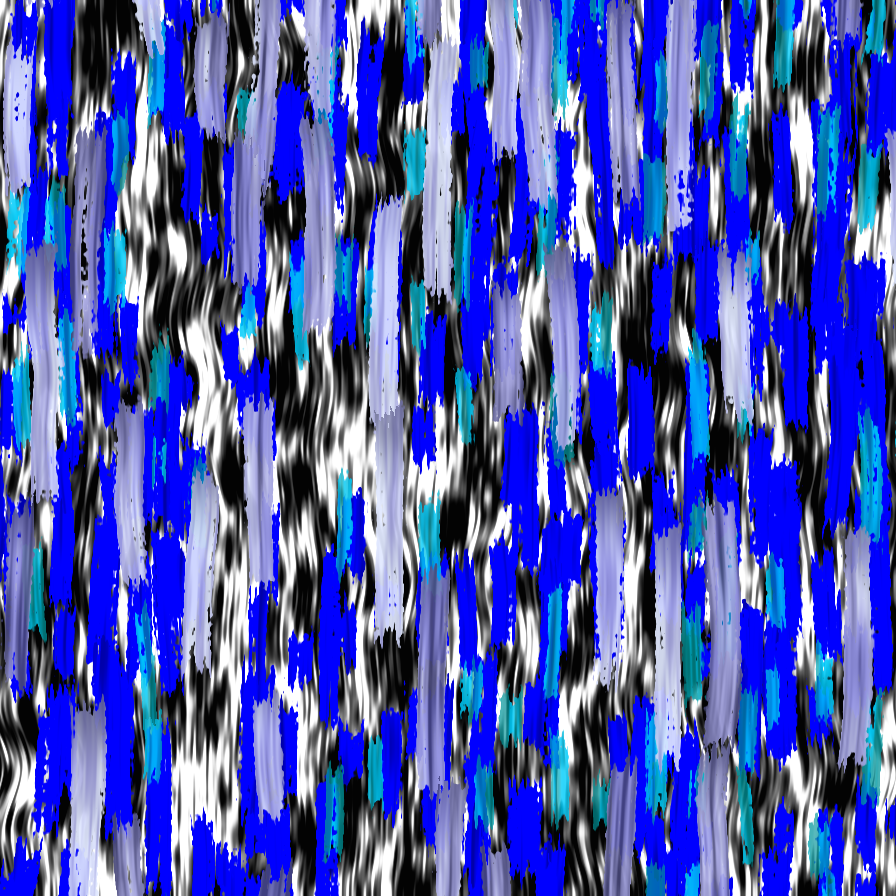
A three.js fragment shader for this pattern:

```glsl
// Dry-brush weave of upright strokes: hairy black ink on white paper, then
// blue, cyan and lavender paint. Each layer scatters bent strokes on shifted
// columns and splits them into fine bristle marks with stretched noise.
varying vec2 vUv;

const vec3 PAPER = vec3(1.0);
const vec3 INK = vec3(0.01);
const vec3 INK_THIN = vec3(0.42);
const vec3 BLUE_DEEP = vec3(0.0, 0.0, 0.66);
const vec3 BLUE = vec3(0.0, 0.0, 1.0);
const vec3 TEAL = vec3(0.0, 0.58, 0.6);
const vec3 CYAN = vec3(0.0, 0.8, 0.98);
const vec3 LAVENDER_DARK = vec3(0.27, 0.27, 0.46);
const vec3 LAVENDER = vec3(0.63, 0.63, 0.87);
const vec3 LAVENDER_PALE = vec3(0.88, 0.91, 1.0);

float hash(vec2 p) {
  vec3 q = fract(p.xyx * 0.1031);
  q += dot(q, q.yzx + 33.33);
  return fract((q.x + q.y) * q.z);
}

float noise(vec2 p) {
  vec2 i = floor(p);
  vec2 f = fract(p);
  f = f * f * (3.0 - 2.0 * f);
  return mix(mix(hash(i), hash(i + vec2(1.0, 0.0)), f.x),
             mix(hash(i + vec2(0.0, 1.0)), hash(i + 1.0), f.x), f.y);
}

// Scrubbed ink: soft patches combed into upright hairs of varying grey.
vec3 inkGround(vec2 p) {
  p.x += (noise(p * vec2(9.0, 14.0) + 3.0) - 0.5) * 0.02;
  float patches = 0.55 * noise(p * vec2(30.0, 15.0) + 20.0)
                + 0.45 * noise(p * vec2(75.0, 26.0) + 50.0);
  float hair = 0.6 * noise(p * vec2(340.0, 24.0) + 70.0)
             + 0.4 * noise(p * vec2(170.0, 45.0) + 90.0);
  float amount = patches + (hair - 0.5) * 0.8;
  vec3 ink = mix(INK_THIN, INK, smoothstep(0.4, 0.7, amount));
  return mix(PAPER, ink, smoothstep(0.27, 0.47, amount));
}

// One stroke around the origin: coverage, streak tone, height (-1..1), seed.
vec4 stroke(vec2 p, vec2 halfSize, float dryness, float seed) {
  float lean = (fract(seed * 7.31) - 0.5) * 0.1;
  float bend = (fract(seed * 13.7) - 0.5) * 1.0;
  p.x += lean * p.y + bend * p.y * p.y;
  p.x += (noise(vec2(p.y * 14.0, seed * 91.0)) - 0.5) * 0.005;
  vec2 local = p / halfSize;
  if (max(abs(local.x), abs(local.y)) > 1.0) return vec4(0.0);

  // Bristles thin out toward the sides, the ends and one dry tail.
  vec2 shift = vec2(seed * 57.0, seed * 83.0) + 40.0;
  float bristle = noise(p * vec2(340.0, 13.0) + shift);
  float grain = noise(p * vec2(400.0, 190.0) + shift);
  float tone = noise(p * vec2(150.0, 5.0) + shift);
  float body = min((1.0 - abs(local.x)) * 1.9, (halfSize.y - abs(p.y)) * 19.0);
  float tail = 0.28 * smoothstep(-0.2, 1.0, -local.y) * fract(seed * 29.0);
  float gap = 0.55 * bristle + 0.25 * tone + 0.3 * grain + dryness + tail;
  float cover = smoothstep(-0.06, 0.06, min(body, 1.0) - gap);
  return vec4(cover, mix(tone, bristle, 0.45), local.y, seed);
}

// Scatters strokes over columns of cells and keeps the strongest one.
vec4 strokeLayer(vec2 p, vec2 cell, vec2 minHalf, vec2 maxHalf,
                 float density, float dryness, float layer) {
  vec4 best = vec4(0.0);
  for (int i = -1; i <= 1; i++) {
    float column = floor(p.x / cell.x) + float(i);
    float slide = hash(vec2(column + 17.0, layer * 5.3));
    float row = floor(p.y / cell.y + slide);
    for (int j = -1; j <= 1; j++) {
      vec2 id = vec2(column, row + float(j));
      vec2 key = id + layer * vec2(37.0, 61.0) + 11.0;
      if (hash(key) > density) continue;
      float seed = hash(key + 5.7);
      vec2 jitter = vec2(hash(key + 2.3), hash(key + 9.1)) - 0.5;
      vec2 center = (id + 0.5 - vec2(0.0, slide) + jitter * 0.6) * cell;
      vec2 size = mix(minHalf, maxHalf, vec2(hash(key + 3.9), hash(key + 7.7)));
      vec4 mark = stroke(p - center, size, dryness, seed);
      if (mark.x > best.x) best = mark;
    }
  }
  return best;
}

vec3 addBlue(vec3 base, vec4 s) {
  return mix(base, mix(BLUE_DEEP, BLUE, smoothstep(0.05, 0.4, s.y)), s.x);
}

vec3 addCyan(vec3 base, vec4 s) {
  float light = smoothstep(0.25, 0.65, s.y + (s.w - 0.5) * 0.5);
  return mix(base, mix(TEAL, CYAN, light), s.x * mix(0.6, 1.0, s.y));
}

vec3 addLavender(vec3 base, vec4 s) {
  float light = s.y * 0.85 + (s.w - 0.5) * 0.5;
  vec3 paint = mix(LAVENDER_DARK, LAVENDER, smoothstep(0.0, 0.45, light));
  paint = mix(paint, LAVENDER_PALE, smoothstep(0.38, 0.8, light));
  float loadedTip = smoothstep(0.2, 0.9, s.z) * fract(s.w * 23.0);
  return mix(base, mix(paint, LAVENDER_DARK, loadedTip * 0.8), s.x * 0.92);
}

void main() {
  vec2 p = vUv;
  vec3 color = inkGround(p);

  // Long paint strokes, from the blue below to the lavender on top
  color = addBlue(color, strokeLayer(p, vec2(0.05, 0.2), vec2(0.017, 0.08), vec2(0.027, 0.16), 0.64, 0.13, 3.0));
  color = addBlue(color, strokeLayer(p, vec2(0.045, 0.14), vec2(0.015, 0.05), vec2(0.024, 0.11), 0.58, 0.17, 4.0));
  color = addCyan(color, strokeLayer(p, vec2(0.05, 0.16), vec2(0.012, 0.055), vec2(0.019, 0.11), 0.48, 0.16, 5.0));
  color = addLavender(color, strokeLayer(p, vec2(0.065, 0.27), vec2(0.021, 0.1), vec2(0.027, 0.18), 0.52, 0.1, 6.0));

  gl_FragColor = vec4(color, 1.0);
}
```
